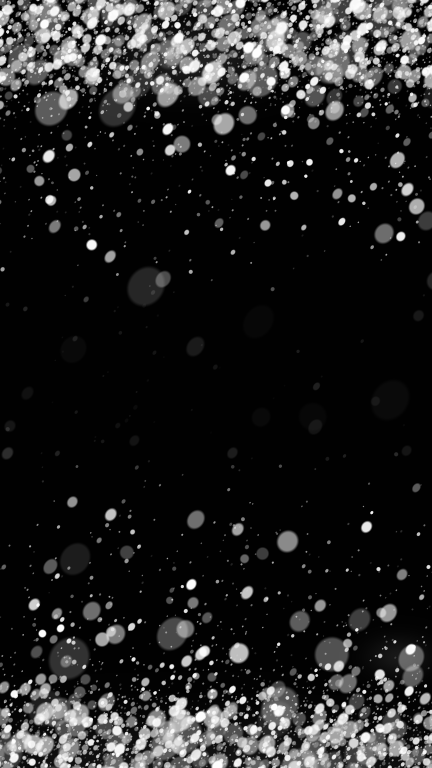
Give the GLSL for this background, as a Shadertoy shader.

```glsl
const vec2 DRIFT = vec2(0.6, 0.8);   // direction in which flakes are smeared

float hash(vec2 p, float seed) {
    return fract(sin(dot(p, vec2(12.9898, 78.233)) + seed * 37.719) * 43758.5453);
}

float fall(float near, float far, float x) {
    return 1.0 - smoothstep(near, far, x);
}

// Share of cells filled: thick drifts at both ends, a thin tail inward
float snowDensity(float y, float tail) {
    float top = 1.0 - y;
    float drift = max(fall(0.07, 0.17, top), fall(0.03, 0.15, y));
    float thin = max(fall(0.14, 0.43, top), fall(0.10, 0.45, y));
    return clamp(0.85 * drift + tail * thin, 0.0, 1.0);
}

// Flakes fade to faint ghosts in the empty middle band
float bandLight(float y) {
    float edge = min((1.0 - y) * 1.03, y);
    return mix(0.13, 1.0, fall(0.34, 0.42, edge));
}

// Soft ellipse stretched along the drift direction
float flake(vec2 offset, float radius, float stretch, float blur) {
    float along = dot(offset, DRIFT) / stretch;
    float across = dot(offset, vec2(DRIFT.y, -DRIFT.x));
    return fall(radius - blur, radius + blur, length(vec2(along, across)));
}

// Scatter of flakes: one candidate per jittered cell
float snowLayer(vec2 p, float cell, float radius, float tail, float ghosts,
                vec2 lightRange, float softness, float seed) {
    vec2 home = floor(p / cell);
    float pixel = 0.6 / iResolution.y;
    float clear = 1.0;
    for (int j = -1; j <= 1; j++) {
        for (int i = -1; i <= 1; i++) {
            vec2 id = home + vec2(i, j);
            vec2 jitter = vec2(hash(id, seed), hash(id, seed + 1.3));
            vec2 center = (id + jitter) * cell;
            float chance = max(snowDensity(center.y, tail), ghosts);
            if (hash(id, seed + 2.7) > chance) continue;

            float size = radius * mix(0.55, 1.0, hash(id, seed + 3.1));
            float stretch = mix(1.0, 1.4, hash(id, seed + 4.9));
            float shade = hash(id, seed + 5.3);
            float light = mix(lightRange.x, lightRange.y, shade) * bandLight(center.y);
            float blur = max(size * softness, pixel);
            clear *= 1.0 - light * flake(p - center, size, stretch, blur);
        }
    }
    return 1.0 - clear;
}

float glow(vec2 p, vec2 center, vec2 spread) {
    vec2 d = (p - center) / spread;
    return exp(-dot(d, d));
}

float screenBlend(float a, float b) {
    return 1.0 - (1.0 - a) * (1.0 - b);
}

void mainImage(out vec4 fragColor, in vec2 fragCoord) {
    vec2 p = fragCoord / iResolution.y;

    // Faint haze behind the thickest drifts
    float snow = 0.005;
    snow += 0.12 * glow(p, vec2(0.25, 0.925), vec2(0.09, 0.04));
    snow += 0.09 * glow(p, vec2(0.52, 0.145), vec2(0.04, 0.025));
    snow += 0.07 * glow(p, vec2(0.28, 0.0), vec2(0.35, 0.06));

    // Large dim discs, then smaller and brighter flakes, then dust
    snow = screenBlend(snow, snowLayer(p, 0.073, 0.025, 0.30, 0.14, vec2(0.10, 0.36), 0.12, 1.0));
    snow = screenBlend(snow, snowLayer(p, 0.030, 0.013, 0.11, 0.02, vec2(0.20, 0.75), 0.18, 11.0));
    snow = screenBlend(snow, snowLayer(p, 0.0165, 0.0068, 0.10, 0.01, vec2(0.25, 1.0), 0.25, 23.0));
    snow = screenBlend(snow, snowLayer(p, 0.0115, 0.0030, 0.11, 0.01, vec2(0.25, 0.95), 0.35, 37.0));
    snow = screenBlend(snow, snowLayer(p, 0.0065, 0.0013, 0.14, 0.01, vec2(0.10, 0.65), 0.50, 51.0));

    fragColor = vec4(vec3(snow), 1.0);
}
```
